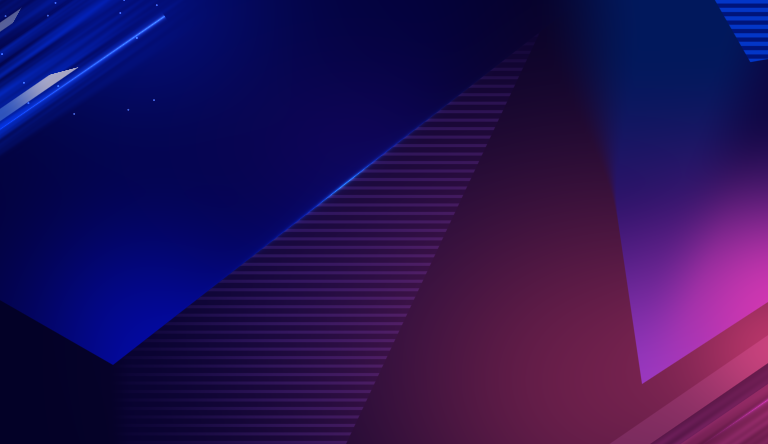
Give the GLSL for this background, as a Shadertoy shader.

```glsl
// Abstract backdrop: blue panel, striped wedge, magenta shard and diagonal light streaks.

// Layout, in units of canvas height
const vec2 PANEL_LOW = vec2(0.2545, 0.178);
const vec2 PANEL_LEFT = vec2(0.0, 0.324);
const vec2 PANEL_TOP = vec2(1.216, 0.928);
const vec2 WEDGE_FOOT = vec2(0.7815, 0.0045);
const vec2 SPARK = vec2(0.777, 0.586);
const vec2 SHARD_TIP = vec2(1.446, 0.135);
const vec2 SHARD_LEFT = vec2(1.345, 0.82);
const vec2 SHARD_RIGHT = vec2(1.73, 0.32);
const vec2 SHARD_FOLD = vec2(1.694, 0.865);
const vec2 PLATE_A = vec2(1.61, 1.0);
const vec2 PLATE_B = vec2(1.69, 0.86);
const vec2 PLATE_C = vec2(1.73, 0.867);
const vec2 STREAK_DIR = vec2(0.824, 0.566);
const float STRIPE_GAP = 0.0191;
const float STRIPE_PHASE = 0.653;
const int DUST_COUNT = 14;

// Palette
const vec3 NAVY = vec3(0.008, 0.003, 0.15);
const vec3 WINE = vec3(0.43, 0.125, 0.295);
const vec3 PANEL_BLUE = vec3(0.012, 0.006, 0.225);
const vec3 ELECTRIC = vec3(0.0, 0.25, 0.85);
const vec3 PINK = vec3(0.85, 0.22, 0.7);
const vec3 ROSE = vec3(0.82, 0.24, 0.45);
const vec3 VIOLET = vec3(0.58, 0.22, 0.76);
const vec3 STRIPE_TINT = vec3(0.085, 0.05, 0.125);

float px; // one pixel in canvas units

vec2 hash2(vec2 p) {
    p = vec2(dot(p, vec2(127.1, 311.7)), dot(p, vec2(269.5, 183.3)));
    return fract(sin(p) * 43758.5);
}

float gradCorner(vec2 cell, vec2 f, vec2 o) {
    return dot(hash2(cell + o) * 2.0 - 1.0, f - o);
}

float gradientNoise(vec2 p) {
    vec2 i = floor(p), f = p - i;
    vec2 u = f * f * f * (f * (f * 6.0 - 15.0) + 10.0);
    return mix(mix(gradCorner(i, f, vec2(0, 0)), gradCorner(i, f, vec2(1, 0)), u.x),
               mix(gradCorner(i, f, vec2(0, 1)), gradCorner(i, f, vec2(1, 1)), u.x), u.y);
}

// Signed distance to the line a-b, positive on its left
float side(vec2 p, vec2 a, vec2 b) {
    vec2 d = normalize(b - a), e = p - a;
    return d.x * e.y - d.y * e.x;
}

float fill(float d) { return smoothstep(-px, px, d); }
float band(float v, float lo, float hi) { return fill(v - lo) * fill(hi - v); }

float glow(vec2 p, vec2 center, vec2 radius) {
    vec2 e = (p - center) / radius;
    return exp(-dot(e, e));
}

// Horizontal stripes with the given lit share
float stripes(float y, float share) {
    float d = abs(fract((y - STRIPE_PHASE) / STRIPE_GAP + 0.5) - 0.5) * STRIPE_GAP;
    return fill(0.5 * share * STRIPE_GAP - d);
}

void mainImage(out vec4 fragColor, in vec2 fragCoord) {
    px = 0.75 / iResolution.y;
    vec2 p = fragCoord / iResolution.y;
    float along = dot(p, STREAK_DIR);
    float across = dot(p, vec2(-STREAK_DIR.y, STREAK_DIR.x));

    // Warm wash over navy
    float pinkGlow = glow(p, vec2(1.76, 0.3), vec2(0.25, 0.24));
    vec3 col = NAVY + vec3(0.02, 0.015, 0.06) * glow(p, vec2(0.8, 0.35), vec2(0.4, 0.35));
    col = mix(col, WINE, glow(p, vec2(1.4, 0.14), vec2(0.62, 0.52)));
    col = mix(col, ROSE, 0.8 * glow(p, vec2(1.76, 0.22), vec2(0.22, 0.2)));

    // Striped wedge
    float edge = side(p, PANEL_LOW, PANEL_TOP);
    float wedge = fill(-edge) * fill(side(p, WEDGE_FOOT, PANEL_TOP)) * fill(PANEL_TOP.y - p.y);
    wedge *= smoothstep(0.24, 0.3, p.x);
    float stripeFade = smoothstep(0.15, 0.75, p.x + 0.2 * p.y) * smoothstep(1.0, 0.7, p.y);
    col += vec3(0.005, 0.0, 0.025) * wedge;
    col += STRIPE_TINT * wedge * stripes(p.y, 0.36) * stripeFade;

    // Blue panel and its lit edge
    float panel = fill(edge) * fill(side(p, PANEL_LEFT, PANEL_LOW));
    vec3 panelCol = PANEL_BLUE + vec3(0.0, 0.02, 0.27) * glow(p, vec2(0.3, 0.27), vec2(0.26, 0.26));
    panelCol += vec3(0.0, 0.01, 0.13) * exp(-max(edge, 0.0) / 0.12) * smoothstep(1.1, 0.6, p.x);
    panelCol += vec3(0.04, 0.01, 0.06) * glow(p, vec2(0.8, 0.68), vec2(0.3, 0.2));
    panelCol += vec3(0.0, 0.05, 0.25) * glow(p, vec2(0.3, 1.0), vec2(0.32, 0.28));
    col = mix(col, panelCol, panel * smoothstep(1.35, 0.9, p.x));
    float reach = glow(p, SPARK, vec2(0.25));
    col += ELECTRIC * reach * (0.45 * exp(-abs(edge) / 0.0025) + 0.08 * exp(-abs(edge) / 0.015));
    col += vec3(0.1, 0.4, 0.4) * exp(-abs(edge) / 0.002) * glow(p, SPARK, vec2(0.06));

    // Folded shard, dissolving towards the top
    float soft = mix(px, 0.13, smoothstep(0.5, 1.0, p.y));
    float foldSoft = mix(0.05, 0.09, p.y);
    float shard = smoothstep(-soft, soft, -side(p, SHARD_TIP, SHARD_LEFT)) * fill(side(p, SHARD_TIP, SHARD_RIGHT));
    float facet = smoothstep(-foldSoft, foldSoft, side(p, SHARD_TIP, SHARD_FOLD));
    vec3 leftCol = mix(VIOLET, vec3(0.18, 0.07, 0.41), smoothstep(0.1, 0.6, p.y));
    leftCol = mix(leftCol, vec3(0.005, 0.095, 0.36), smoothstep(0.45, 0.9, p.y));
    vec3 rightCol = mix(VIOLET, vec3(0.04, 0.025, 0.26), smoothstep(0.1, 0.75, p.y));
    rightCol = mix(rightCol, PINK, 0.92 * pinkGlow);
    leftCol = mix(leftCol, PINK, 0.6 * pinkGlow);
    col = mix(col, mix(rightCol, leftCol, facet), shard);

    // Striped plate in the upper right corner
    float plate = fill(side(p, PLATE_A, PLATE_B)) * fill(side(p, PLATE_B, PLATE_C));
    col = mix(col, mix(vec3(0.0, 0.08, 0.48), vec3(0.01, 0.21, 0.78), stripes(p.y, 0.5)), plate);

    // Blue streaks and pale slivers in the upper left
    float streak = gradientNoise(vec2(across * 40.0, along * 1.5)) + 0.5 * gradientNoise(vec2(across * 100.0, along * 2.0));
    float beam = smoothstep(0.51, 0.6, across) * smoothstep(1.0, 0.55, along);
    beam *= mix(0.35, 1.0, smoothstep(0.8, 0.68, across));
    col += ELECTRIC * beam * max(0.0, 0.22 + 0.9 * streak);
    float ray = exp(-abs(across - 0.584) / 0.0025) * fill(0.851 - along);
    col += vec3(0.3, 0.42, 0.5) * ray * smoothstep(0.3, 0.85, along);
    col += ELECTRIC * 0.5 * ray;
    float sliver = band(across, 0.599, 0.622) * fill(0.625 - along - 2.8 * max(across - 0.6, 0.0));
    col = mix(col, mix(vec3(0.2, 0.35, 0.75), vec3(0.72, 0.71, 0.8), smoothstep(0.42, 0.56, along)), 0.9 * sliver);
    float chip = band(across, 0.765, 0.782) * fill(0.595 - along - 2.0 * (0.782 - across));
    col = mix(col, vec3(0.45, 0.48, 0.65), 0.75 * chip);

    // Rose bands in the lower right
    float grain = gradientNoise(vec2(across * 60.0, along * 1.2));
    col += vec3(0.07, 0.05, 0.08) * band(across, -0.829, -0.777);
    col = mix(col, vec3(0.3, 0.07, 0.27), 0.7 * band(across, -0.868, -0.829));
    col = mix(col, vec3(0.46, 0.12, 0.34), 0.5 * fill(-0.868 - across));
    col += vec3(0.22, 0.08, 0.18) * grain * fill(-0.829 - across);
    col += vec3(0.35, 0.1, 0.4) * exp(-abs(across + 0.897) / 0.003) * smoothstep(1.25, 1.5, along);

    // Scattered dust
    for (int i = 0; i < DUST_COUNT; i++) {
        vec2 r = hash2(vec2(float(i), 4.7));
        vec2 spot = vec2(0.4 * r.x, 1.0 - 0.3 * r.y);
        col += vec3(0.25, 0.35, 0.5) * smoothstep(0.0033, 0.001, distance(p, spot));
    }
    fragColor = vec4(clamp(col, 0.0, 1.0), 1.0);
}
```
